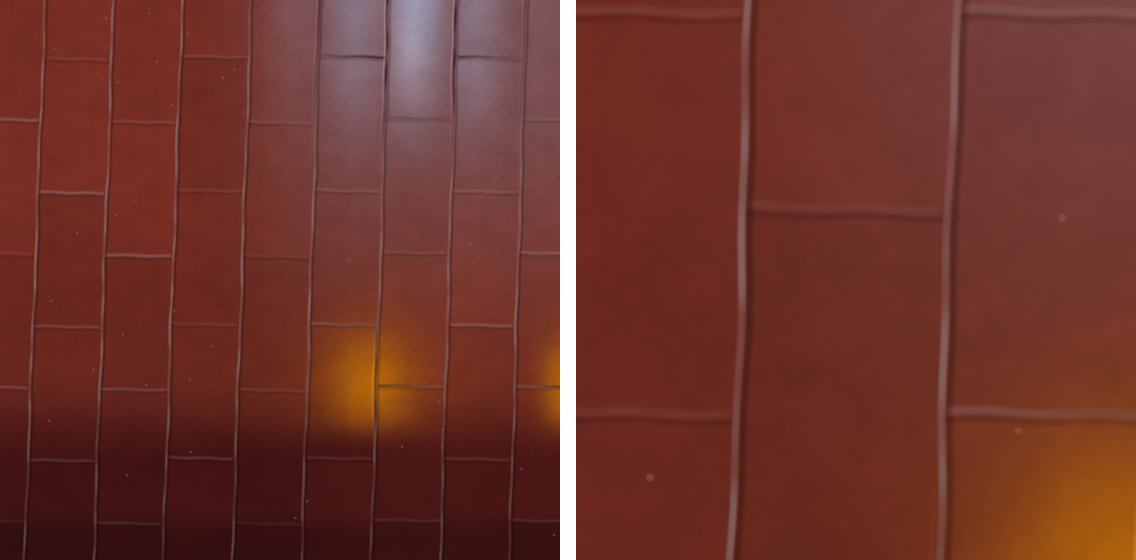
Left, the full canvas; right, a detail of the centre.
A Shadertoy shader for this texture:

```glsl
#define COLUMN_WIDTH 0.1232
#define TILE_LENGTH 0.239
#define SEAM_WIDTH 0.0022
#define JOINT_WIDTH 0.0026
#define TILE_VARIATION 0.10
#define WEAR 0.55
#define CLAY vec3(0.455, 0.175, 0.135)
#define DEEP_CLAY vec3(0.255, 0.075, 0.075)
#define GROUT vec3(0.52, 0.37, 0.36)
#define HAZE vec3(0.47, 0.30, 0.31)
#define SHEEN vec3(0.58, 0.58, 0.68)
#define AMBER vec3(0.70, 0.40, 0.04)

float hash(vec2 p) {
    return fract(sin(dot(p, vec2(127.1, 311.7))) * 43758.5);
}

// Distance to the nearest scattered point
float cellular(vec2 p) {
    vec2 cell = floor(p);
    float nearest = 2.0;
    for (int j = -1; j <= 1; j++)
    for (int i = -1; i <= 1; i++) {
        vec2 c = cell + vec2(i, j);
        vec2 point = c + vec2(hash(c), hash(c + 19.7));
        nearest = min(nearest, length(p - point));
    }
    return nearest;
}

// Layered sines, roughly -1 to 1
float mottle(vec2 p) {
    float sum = 0.0, amplitude = 0.5;
    for (int i = 0; i < 5; i++) {
        sum += amplitude * sin(p.x + 1.7 * sin(p.y)) * sin(p.y + 1.3 * sin(p.x * 0.8));
        p = mat2(1.5, 1.1, -1.1, 1.5) * p + 2.3;
        amplitude *= 0.62;
    }
    return sum;
}

float glow(vec2 p, vec2 center, vec2 size) {
    vec2 q = (p - center) / size;
    return exp(-dot(q, q));
}

float line(float dist, float halfWidth, float aa) {
    return 1.0 - smoothstep(halfWidth - aa, halfWidth + aa, abs(dist));
}

void mainImage(out vec4 fragColor, in vec2 fragCoord) {
    vec2 p = fragCoord / iResolution.xy;
    p.y = 1.0 - p.y; // measured downward
    float aa = max(1.0 / iResolution.y, 0.0013);

    // Leaning columns, alternate ones shifted by half a tile
    float wobble = 0.0011 * sin(p.y * 19.0 + p.x * 31.0) + 0.0006 * sin(p.y * 57.0);
    float u = (p.x - mix(0.080, 0.043, p.y) + wobble) / mix(COLUMN_WIDTH - 0.0006, COLUMN_WIDTH + 0.0006, p.y);
    float column = floor(u) + 1.0;
    float across = fract(u);
    float seamId = floor(u + 0.5);
    float seamDist = (u - seamId) * COLUMN_WIDTH;

    float start = mix(0.213, 0.101, mod(column, 2.0)) + 0.008 * (hash(vec2(column, 4.0)) - 0.5);
    float v = (p.y - start - 0.003 * across + 0.0007 * sin(p.x * 90.0)) / TILE_LENGTH;
    float jointId = floor(v + 0.5);
    float jointDist = (v - jointId) * TILE_LENGTH;
    vec2 tile = vec2(column, floor(v));
    float tone = hash(tile + 7.3) - 0.5;

    // Fired clay, darkening toward the bottom
    float shade = 0.22 * smoothstep(0.30, 0.62, p.y) * (1.0 - 0.7 * smoothstep(0.4, 0.8, p.x))
                + 0.80 * smoothstep(0.66, 0.84, p.y);
    vec3 color = mix(CLAY, DEEP_CLAY, min(shade, 1.0));
    color *= 1.0 - 0.22 * smoothstep(0.91, 0.96, p.y);
    color *= 1.0 + TILE_VARIATION * tone;

    // Cool reflection, uneven from tile to tile
    float haze = smoothstep(0.34, 0.66, p.x) * (1.0 - smoothstep(0.18, 0.72, p.y));
    color = mix(color, HAZE, 0.85 * haze);
    float polish = exp(-pow((across - 0.42) / 0.55, 2.0)) * (1.0 + 0.5 * tone);
    float sheen = exp(-pow((p.x - 0.735) / 0.175, 2.0)) * (1.0 - smoothstep(-0.03, 0.36, p.y));
    color = mix(color, SHEEN, clamp(sheen * polish * 1.1, 0.0, 1.0));
    color += 0.09 * glow(p, vec2(0.73, 0.09), vec2(0.035, 0.09));

    // Warm reflections with a soft lower cut
    float cut = 1.0 - smoothstep(0.74, 0.81, p.y);
    float amber = glow(p, vec2(0.662, 0.685), vec2(0.078, 0.092))
                + glow(p, vec2(1.005, 0.69), vec2(0.038, 0.085));
    float halo = glow(p, vec2(0.68, 0.68), vec2(0.25, 0.17));
    color = mix(color, AMBER, clamp(cut * (0.88 * amber + 0.10 * halo), 0.0, 0.95));

    // Surface mottling and fine grain
    color *= 1.0 + 0.045 * mottle(p * 38.0) + 0.025 * mottle(p * 170.0);

    // Worn joints: pale in shade, dark where light grazes them
    float lit = clamp(1.6 * sheen + 0.9 * amber * cut, 0.0, 1.0);
    float dim = mix(1.0, 0.68, smoothstep(0.55, 0.95, p.y));
    vec3 jointColor = mix(GROUT * dim, vec3(0.23, 0.12, 0.14), lit);
    float patches = 0.5 + 0.5 * sin(p.y * 23.0 + seamId * 2.4 + 1.5 * sin(p.y * 61.0));
    float seam = line(seamDist, SEAM_WIDTH, aa) * (1.0 - WEAR * patches);
    float faint = hash(vec2(column, jointId) + 2.1);
    float joint = line(jointDist, JOINT_WIDTH, aa * 1.4) * mix(0.18, 0.75, max(faint, lit));
    joint *= smoothstep(0.0, 0.07, across) * smoothstep(1.0, 0.93, across);
    color *= 1.0 - 0.22 * line(seamDist - 0.0045, 0.002, 0.002);
    color *= 1.0 - 0.12 * line(jointDist - 0.005, 0.002, 0.002);
    color = mix(color, jointColor, max(seam, joint));
    color += 0.10 * lit * line(seamDist + 0.005, 0.0012, 0.0015);

    // Sparse pale chips
    vec2 chipCell = p * 17.0;
    float chip = 1.0 - smoothstep(0.025, 0.055, cellular(chipCell));
    chip *= step(0.86, hash(floor(chipCell) + 5.0));
    color = mix(color, GROUT, 0.5 * chip);

    fragColor = vec4(clamp(color, 0.0, 1.0), 1.0);
}
```
